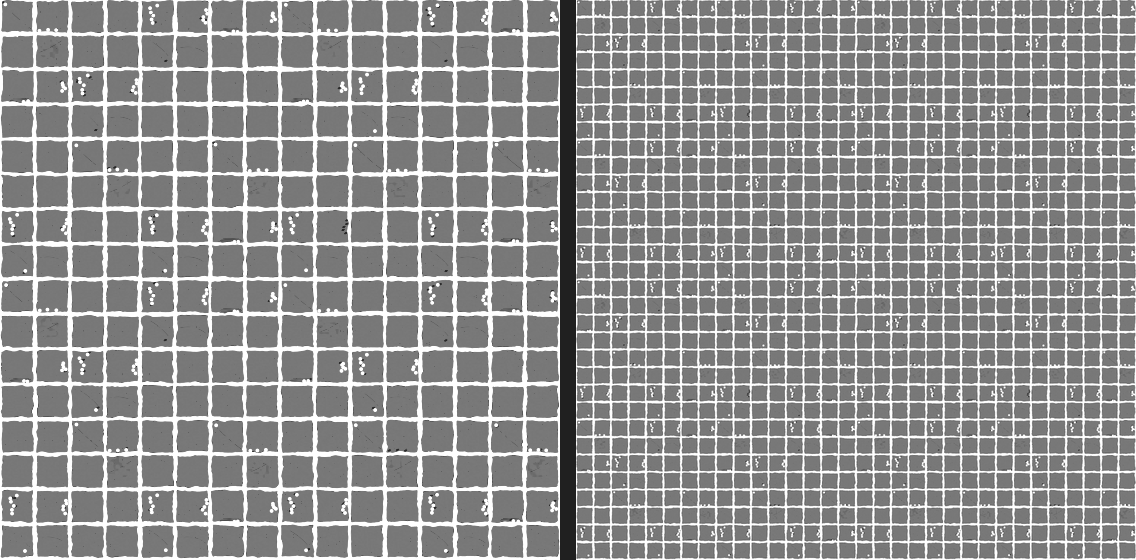
Left: one tile. Right: repeated 2 by 2.
Give the GLSL for this pattern, as a three.js fragment shader.

```glsl
// A 16 by 16 wall of flat grey tiles with ragged white joints. A block layout
// that repeats every 8 tiles gives each tile its chips (clusters of white dots)
// and its faint scratches; hashes of the wrapped tile index vary the wear.
#define TILES 16.0
#define JOINT 0.113
#define WOBBLE 0.055
#define DOT_RADIUS 0.054
#define SOFT 0.016
#define ROW_SHIFT 0.03
#define TILE_GREY vec3(0.47)
#define JOINT_WHITE vec3(1.0)
#define CHIP_DARK vec3(0.16)

varying vec2 vUv;

float hash(vec2 p) {
  return fract(sin(dot(p, vec2(127.1, 311.7))) * 43758.55);
}

float noise(vec2 p) {
  vec2 i = floor(p), f = fract(p);
  f = f * f * (3.0 - 2.0 * f);
  return mix(mix(hash(i), hash(i + vec2(1, 0)), f.x),
             mix(hash(i + vec2(0, 1)), hash(i + vec2(1, 1)), f.x), f.y);
}

float inside(float d) { return 1.0 - smoothstep(-SOFT, SOFT, d); }

vec4 oneHot(float i) { return step(abs(vec4(0, 1, 2, 3) - i), vec4(0.5)); }

// Wear of a pair of tiles: 0 none, 1 big chips, 2 edge chips, 3 corner chips
float pairKind(vec2 id) {
  mat4 layout4 = mat4(3, 0, 1, 2,  2, 1, 0, 0,  0, 3, 0, 3,  1, 0, 1, 2);
  vec2 block = mod(floor(id / 2.0), 4.0);
  return dot(layout4 * oneHot(block.y), oneHot(block.x));
}

// Broken hairline from a to b, bowed sideways by bend
float scratch(vec2 f, vec2 a, vec2 b, float bend, vec2 seed) {
  vec2 ab = b - a;
  float t = clamp(dot(f - a, ab) / dot(ab, ab), 0.0, 1.0);
  vec2 side = normalize(vec2(-ab.y, ab.x));
  float d = length(f - a - ab * t - side * bend * 4.0 * t * (1.0 - t));
  return inside(d - 0.006) * smoothstep(0.3, 0.65, noise(f * 13.0 + seed));
}

void main() {
  // y runs downward here, rows count from the top
  vec2 p = vec2(vUv.x, 1.0 - vUv.y) * TILES + vec2(0.0, ROW_SHIFT);
  vec2 id = mod(floor(p), TILES), f = fract(p), seed = id * 41.0;
  float kind = pairKind(id);
  bool second = mod(id.x, 2.0) > 0.5, lower = mod(id.y, 2.0) > 0.5;

  // Ragged tile outline
  vec2 shift = vec2(hash(id + 3.1), hash(id + 7.7)) - 0.5;
  vec2 wave = vec2(noise(f * vec2(2.0, 5.0) + seed), noise(f * vec2(5.0, 2.0) + seed + 19.0)) - 0.5;
  vec2 fine = vec2(noise(f * 14.0 + seed + 5.0), noise(f * 14.0 + seed + 23.0)) - 0.5;
  vec2 q = abs(f - 0.5 + shift * 0.018 + wave * WOBBLE + fine * 0.022);
  float lump = 0.12 * max(noise(f * 8.0 + seed + 31.0) - 0.82, 0.0);
  float edge = max(max(q.x, q.y), (q.x + q.y) * 0.72 - 0.18) - 0.5 + JOINT * 0.5 + lump;

  // Grain, specks and broken dark rims
  vec3 color = TILE_GREY + 0.012 * (noise(f * 24.0 + seed) - 0.5);
  float speck = smoothstep(0.93, 0.98, noise(f * 26.0 + seed + 11.0));
  float rim = smoothstep(-0.026, -0.006, edge) * smoothstep(0.62, 0.8, noise(f * 6.0 + seed + 53.0));
  color = mix(color, CHIP_DARK, max(speck * 0.3, rim * 0.7));

  // Chip cluster: centre, spread and number of dots; scratches beside it
  vec4 cluster = vec4(0.0);
  float count = 0.0, mark = 0.0;
  if (kind > 0.5 && !lower) {
    if (kind < 1.5) {
      cluster = second ? vec4(0.87, 0.51, 0.17, 0.46) : vec4(0.39, 0.43, 0.22, 0.62);
      count = second ? 5.0 : 6.0;
    } else if (kind < 2.5) {
      cluster = second ? vec4(0.83, 0.52, 0.18, 0.25) : vec4(0.74, 0.92, 0.22, 0.06);
      count = second ? 5.0 : 2.0;
      vec2 stain = (f - vec2(0.6, 0.9)) / vec2(0.34, 0.09);
      if (!second) mark = 0.6 * inside(length(stain) - 0.9) * noise(f * vec2(9.0, 22.0) + seed);
    } else {
      cluster = second ? vec4(0.37, 0.9, 0.7, 0.04) : vec4(0.17, 0.17, 0.0, 0.0);
      count = second ? 3.0 : 1.0;
      if (!second) mark = 0.5 * scratch(f, vec2(0.2, 0.25), vec2(0.88, 0.85), 0.02, seed);
    }
  } else if (kind > 0.5) {
    if (kind < 1.5 && !second) {
      cluster = vec4(0.73, 0.76, 0.0, 0.0);
      count = 1.0;
      mark = 0.4 * scratch(f, vec2(0.3, 0.2), vec2(0.8, 0.62), -0.03, seed);
    } else if (kind < 1.5) {
      mark = 0.4 * scratch(f, vec2(0.14, 0.4), vec2(0.88, 0.55), -0.09, seed);
    } else if (kind > 2.5 && second) {
      mark = 0.5 * scratch(f, vec2(0.14, 0.52), vec2(0.75, 0.2), 0.02, seed)
           + 0.18 * smoothstep(0.6, 0.9, noise(f * 11.0 + seed)) * inside(length(f - 0.4) - 0.32);
    }
  }
  color = mix(color, CHIP_DARK, clamp(mark, 0.0, 1.0));

  // White dots over small dark hollows; a few clusters stay dark
  float white = 0.0, dark = 0.0;
  float burnt = step(lower ? 0.5 : 0.95, hash(id + 61.0));
  for (int i = 0; i < 6; i++) {
    float n = float(i);
    if (n >= count) break;
    vec2 key = vec2(n, kind * 7.0 + cluster.x * 20.0);
    float along = (n + 0.5) / count - 0.5, across = hash(key) - 0.5;
    vec2 offset = cluster.w > cluster.z ? vec2(across, along) : vec2(along, across);
    vec2 jitter = vec2(hash(id + n), hash(id + n + 9.0)) - 0.5;
    vec2 r = f - cluster.xy - offset * cluster.zw - jitter * 0.035;
    white = max(white, inside(length(r) - DOT_RADIUS) * (1.0 - burnt));
    vec2 hollow = r - jitter * 0.15 * (1.0 - burnt);
    float present = max(burnt, step(0.5, hash(id + key)));
    dark = max(dark, present * inside(length(vec2(hollow.x + hollow.y * 0.5, hollow.y * 1.3)) - DOT_RADIUS * 0.8));
  }
  color = mix(color, CHIP_DARK, dark);
  color = mix(color, JOINT_WHITE, white);
  gl_FragColor = vec4(mix(JOINT_WHITE, color, inside(edge)), 1.0);
}
```
